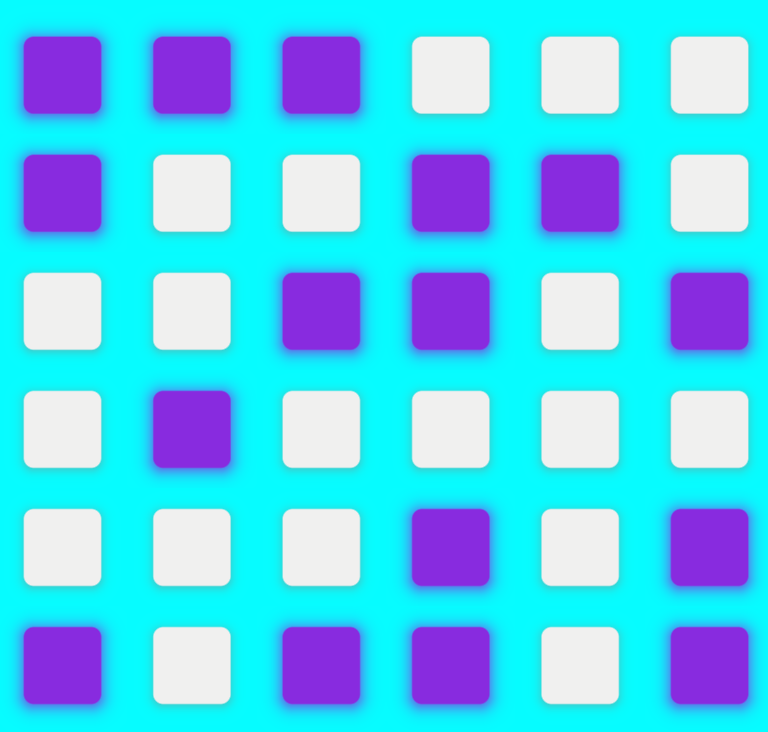
Give the GLSL for this pattern, as a WebGL 1 fragment shader.

```glsl
precision highp float;

// A 6 by 6 grid of rounded tiles, violet or off-white, on flat cyan.
// Each tile is a rounded-box distance; the same distance, shifted down a
// little, drives a soft halo. One code per row switches tiles on and off.

uniform vec2 u_resolution;

// Lengths are fractions of the canvas height.
const float GRID_COUNT    = 6.0;
const vec2  FIRST_CENTER  = vec2(0.0854, 0.0908);
const vec2  PITCH         = vec2(0.1768, 0.1613);
const vec2  TILE_HALF     = vec2(0.0529, 0.0526);
const float CORNER_RADIUS = 0.0137;
const float EDGE_SOFTNESS = 0.0022;

const vec2  HALO_SHIFT    = vec2(0.0, -0.0025);
const float GLOW_FALLOFF  = 0.0066;
const float SHADE_FALLOFF = 0.0042;
const float GLOW_OPACITY  = 1.0;
const float SHADE_OPACITY = 0.6;

const vec3 CYAN   = vec3(0.025, 0.99, 1.0);
const vec3 VIOLET = vec3(0.535, 0.17, 0.875);
const vec3 WHITE  = vec3(0.94, 0.94, 0.938);
const vec3 GREY   = vec3(0.50, 0.56, 0.55);

float roundedBox(vec2 p, vec2 halfSize, float radius) {
  vec2 q = abs(p) - halfSize + radius;
  return length(max(q, 0.0)) + min(max(q.x, q.y), 0.0) - radius;
}

// On/off states of a row, counted from the bottom; lowest bit is leftmost.
float rowCode(float row) {
  if (row < 0.5) return 45.0;
  if (row < 1.5) return 40.0;
  if (row < 2.5) return 2.0;
  if (row < 3.5) return 44.0;
  if (row < 4.5) return 25.0;
  return 7.0;
}

float isLit(vec2 cell) {
  float shifted = floor((rowCode(cell.y) + 0.5) / exp2(cell.x));
  return mod(shifted, 2.0);
}

// Smooth step through one half at the tile edge, like a blurred box.
float halo(float dist, float falloff) {
  return 1.0 / (1.0 + exp(clamp(dist / falloff, -20.0, 20.0)));
}

void main() {
  vec2 p = gl_FragCoord.xy / u_resolution.y;

  // Nearest tile and position relative to its centre
  vec2 cell = floor((p - FIRST_CENTER) / PITCH + 0.5);
  cell = clamp(cell, 0.0, GRID_COUNT - 1.0);
  vec2 local = p - FIRST_CENTER - cell * PITCH;
  float lit = isLit(cell);

  // Halo: wide violet glow or narrow grey shade
  float haloDist = roundedBox(local - HALO_SHIFT, TILE_HALF, CORNER_RADIUS);
  float strength = halo(haloDist, mix(SHADE_FALLOFF, GLOW_FALLOFF, lit));
  strength *= mix(SHADE_OPACITY, GLOW_OPACITY, lit);
  vec3 color = mix(CYAN, mix(GREY, VIOLET, lit), strength);

  // Tile face with a smoothed edge
  float dist = roundedBox(local, TILE_HALF, CORNER_RADIUS);
  float softness = max(EDGE_SOFTNESS, 1.0 / u_resolution.y);
  float face = clamp(0.5 - dist / softness, 0.0, 1.0);
  color = mix(color, mix(WHITE, VIOLET, lit), face);

  gl_FragColor = vec4(color, 1.0);
}
```
